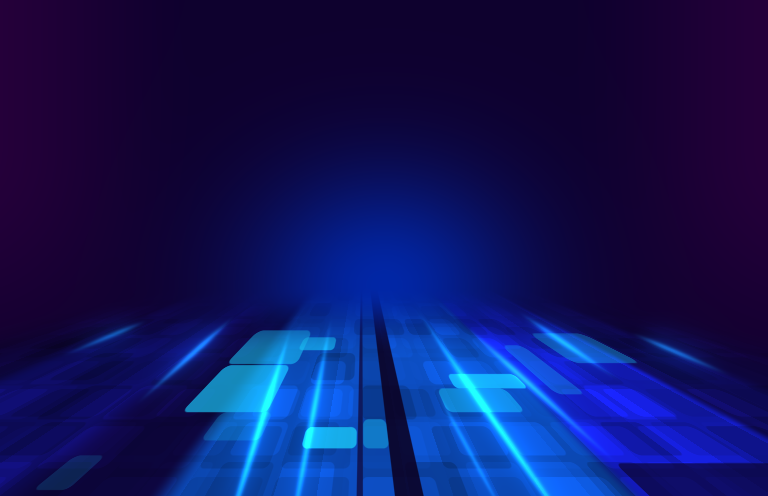
A WebGL 2 fragment shader for this background:

```glsl
#version 300 es
precision highp float;
// Glowing blue floor of perspective tiles and light streaks under a dark violet sky.

#define VANISH vec2(0.730, 0.552)
#define GLOW_CENTER vec2(0.775, 0.425)
#define GLOW_SIZE vec2(0.265, 0.225)
#define CORNER_RADIUS 0.012
#define BEAM_WIDTH 0.0075
#define TILE_VARIATION 0.20

uniform vec2 u_resolution;
out vec4 outColor;

const vec3 NIGHT = vec3(0.055, 0.002, 0.18);
const vec3 VIOLET = vec3(0.15, 0.0, 0.23);
const vec3 GLOW = vec3(0.005, 0.15, 0.65);
const vec3 NAVY = vec3(0.045, 0.02, 0.22);
const vec3 ROYAL = vec3(0.07, 0.10, 0.71);
const vec3 AZURE = vec3(0.045, 0.28, 0.70);
const vec3 CYAN = vec3(0.10, 0.76, 0.95);

// Tiles: ray slope from/to, depth from/to, ordered bright to faint.
const vec4 TILES[11] = vec4[11](
  vec4(-0.27, -0.025, 0.413, 0.456), vec4(0.56, 1.00, 0.306, 0.335),
  vec4(-0.95, -0.50, 0.288, 0.383), vec4(-0.50, -0.22, 0.232, 0.258),
  vec4(-0.96, -0.46, 0.218, 0.286), vec4(0.45, 0.86, 0.335, 0.383),
  vec4(0.005, 0.12, 0.397, 0.456), vec4(1.50, 1.98, 0.224, 0.284),
  vec4(1.13, 1.30, 0.248, 0.347), vec4(-0.74, -0.47, 0.383, 0.440),
  vec4(-1.23, -1.10, 0.470, 0.540));

// Streaks: far end, near end, ordered bright to faint.
const vec4 BEAMS[9] = vec4[9](
  vec4(0.830, 0.390, 1.240, -0.20), vec4(0.590, 0.350, 0.418, -0.20),
  vec4(0.930, 0.350, 1.250, 0.06), vec4(0.670, 0.370, 0.563, -0.20),
  vec4(0.475, 0.365, 0.270, 0.18), vec4(1.040, 0.375, 1.260, 0.225),
  vec4(1.270, 0.330, 1.480, 0.24), vec4(0.300, 0.355, 0.120, 0.28),
  vec4(0.870, 0.230, 1.050, -0.10));

float hash(vec2 p) {
  return fract(sin(dot(p, vec2(127.1, 311.7))) * 43758.5453);
}

float band(float v, float lo, float hi, float soft) {
  return smoothstep(lo - soft, lo + soft, v) * (1.0 - smoothstep(hi - soft, hi + soft, v));
}

// Rounded tile whose sides follow rays toward the vanishing point.
float tile(float slope, float depth, vec4 t, float px) {
  vec2 center = vec2(t.x + t.y, t.z + t.w) * 0.5;
  vec2 halfSize = vec2((t.y - t.x) * depth, t.w - t.z) * 0.5;
  float r = min(CORNER_RADIUS, min(halfSize.x, halfSize.y) * 0.6);
  vec2 q = abs(vec2((slope - center.x) * depth, depth - center.y)) - halfSize + r;
  float dist = length(max(q, 0.0)) + min(max(q.x, q.y), 0.0) - r;
  return 1.0 - smoothstep(-px, px, dist);
}

vec3 sky(vec2 p, float aspect) {
  float side = abs(p.x / aspect - 0.5) * 2.0;
  vec3 col = mix(NIGHT, VIOLET, smoothstep(0.45, 1.1, side) * smoothstep(0.1, 0.7, p.y));
  vec2 g = (p - GLOW_CENTER) / GLOW_SIZE;
  return mix(col, GLOW, exp(-dot(g, g)));
}

vec3 floorColor(float s, float depth, float px) {
  float aa = px / depth;
  // Broad lanes of colour
  vec3 col = mix(NAVY, AZURE, band(s, -0.72, 1.02, 0.07));
  col = mix(col, ROYAL, band(s, 1.0, 1.88, 0.04));
  col = mix(col, ROYAL, 0.32 * band(s, -2.3, -1.28, 0.12));
  col = mix(col, ROYAL, 0.25 * band(s, 1.88, 2.4, 0.10));
  // Narrow lanes and scattered faint tiles
  float lane = floor(s * 6.0);
  col *= 0.90 + 0.22 * hash(vec2(lane, 3.0));
  for (int i = 0; i < 2; i++) {
    float k = float(i);
    vec2 cell = vec2(floor(s * (3.0 + k) + 0.3 * k), floor(log(depth) * (4.5 + k)));
    float left = (cell.x - 0.3 * k) / (3.0 + k);
    vec4 box = vec4(left, left + 0.85 / (3.0 + k), exp(cell.y / (4.5 + k)),
                    exp((cell.y + 0.85) / (4.5 + k)));
    float tone = hash(cell + 17.0 * k) - 0.5;
    col *= 1.0 + 2.0 * TILE_VARIATION * tone * tile(s, depth, box, px);
  }
  // Dark gaps and a dark slab at the near right
  col = mix(col, NIGHT * 0.75, 0.88 * band(s, 0.12, 0.225, aa));
  col = mix(col, NIGHT, 0.7 * band(s, -0.02, 0.003, aa));
  col = mix(col, NAVY, 0.72 * tile(s, depth, vec4(1.05, 3.0, 0.486, 0.70), px));
  // Lit tiles
  for (int i = 0; i < 11; i++) {
    float gain = mix(0.82, 0.16, float(i) / 10.0);
    col = mix(col, CYAN, gain * tile(s, depth, TILES[i], px));
  }
  return col;
}

vec3 beams(vec2 p) {
  vec3 light = vec3(0.0);
  for (int i = 0; i < 9; i++) {
    vec2 dir = BEAMS[i].zw - BEAMS[i].xy;
    vec2 rel = p - BEAMS[i].xy;
    float t = clamp(dot(rel, dir) / dot(dir, dir), 0.0, 1.0);
    float dist = length(rel - dir * t);
    float gain = mix(1.0, 0.35, float(i) / 8.0);
    float fade = smoothstep(0.0, 0.35, t) * (1.0 - smoothstep(0.4, 1.0, t));
    float w = BEAM_WIDTH * mix(0.45, 1.0, gain * fade);
    light += gain * fade * (CYAN * 0.75 * exp(-dist * dist / (w * w))
                            + vec3(0.0, 0.16, 0.36) * exp(-dist / 0.025));
  }
  return light;
}

void main() {
  vec2 p = gl_FragCoord.xy / u_resolution.y;
  float px = 0.8 / u_resolution.y;
  float depth = max(VANISH.y - p.y, 0.02);
  float slope = (p.x - VANISH.x) / depth;
  vec3 col = sky(p, u_resolution.x / u_resolution.y);
  float reveal = smoothstep(0.13, 0.27, depth) * (1.0 - smoothstep(2.2, 3.6, abs(slope)));
  col = mix(col, floorColor(slope, depth, px), reveal);
  col += beams(p) * smoothstep(0.13, 0.22, depth);
  outColor = vec4(min(col, vec3(1.0)), 1.0);
}
```
